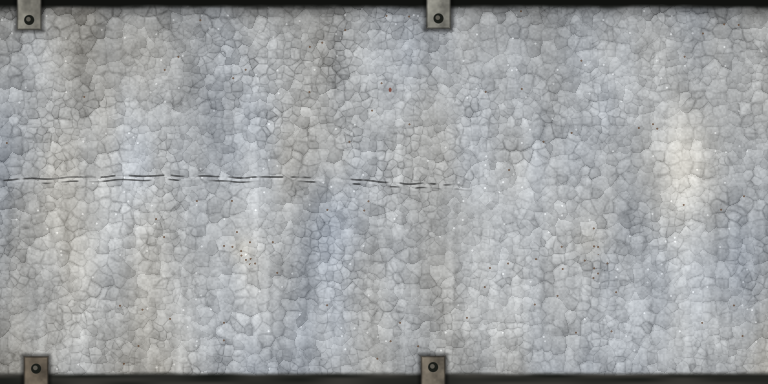
Reproduce this texture procedurally as a WebGL 2 fragment shader.

```glsl
#version 300 es
precision highp float;
// Weathered galvanised sheet: rounded zinc spangles from two weighted Voronoi
// layers, vertical wash streaks, a broken scratch, rust specks, dark sheet
// edges and four bolted clips. Units: canvas height = 1, origin lower left.
uniform vec2 u_resolution;
out vec4 outColor;

const float BASE_TONE = 0.698;
const float COARSE_SPANGLES = 31.0;   // cells per canvas height
const float FINE_SPANGLES = 45.0;
const float SPANGLE_CONTRAST = 0.15;
const float GAP_DARKNESS = 0.17;
const float GRAIN = 0.11;
const vec3 ZINC = vec3(0.992, 1.003, 1.005);
const vec3 WARM_SHIFT = vec3(0.024, 0.004, -0.030);
const vec3 RUST = vec3(0.36, 0.25, 0.17);
const vec3 EDGE_DARK = vec3(0.065, 0.070, 0.062);
const vec2 PATCH_SIZE = vec2(0.085, 0.20);

// Broad stains: x, y, brightness, warmth
const vec4 PATCHES[10] = vec4[10](
  vec4(0.33, 0.58, 0.07, -0.6), vec4(0.62, 0.42, 0.08, 0.5),
  vec4(0.86, 0.40, -0.05, -0.8), vec4(1.12, 0.62, 0.03, 0.6),
  vec4(1.31, 0.45, 0.05, 0.1), vec4(1.78, 0.53, 0.08, 0.8),
  vec4(1.52, 0.38, 0.03, 0.5), vec4(1.96, 0.30, -0.05, -0.9),
  vec4(0.10, 0.45, -0.02, 0.5), vec4(0.28, 0.80, -0.05, 0.1));

// Clips: x, inner end y, bolt y, brownness
const vec4 CLIPS[4] = vec4[4](
  vec4(0.076, 0.922, 0.948, 0.2), vec4(1.142, 0.925, 0.952, 0.1),
  vec4(0.094, 0.072, 0.040, 0.9), vec4(1.128, 0.073, 0.044, 0.7));

vec3 hash3(vec2 cell) {
  uvec3 v = uvec3(ivec3(ivec2(cell), 7)) * 1664525u + 1013904223u;
  v.x += v.y * v.z; v.y += v.z * v.x; v.z += v.x * v.y;
  v ^= v >> 16u;
  v.x += v.y * v.z; v.y += v.z * v.x; v.z += v.x * v.y;
  return vec3(v >> 8u) / float(1 << 24);
}

float noise(vec2 p) {
  vec2 i = floor(p), f = fract(p);
  f = f * f * (3.0 - 2.0 * f);
  return mix(mix(hash3(i).x, hash3(i + vec2(1, 0)).x, f.x),
             mix(hash3(i + vec2(0, 1)).x, hash3(i + vec2(1, 1)).x, f.x), f.y);
}

float fbm(vec2 p) {
  return 0.55 * noise(p) + 0.29 * noise(p * 2.1 + 17.0) + 0.16 * noise(p * 4.3 + 41.0);
}

// Relief of packed round grains: x = tone around 0, y = darkness of the gaps
vec2 spangles(vec2 p) {
  vec2 i = floor(p), f = fract(p);
  float nearest = 9.0, second = 9.0, tone = 0.0;
  for (int y = -1; y <= 1; y++)
    for (int x = -1; x <= 1; x++) {
      vec2 o = vec2(x, y);
      vec3 h = hash3(i + o);
      vec2 r = f - o - 0.1 - 0.8 * h.xy;
      float d = length(r) - 0.32 * h.z;
      if (d < nearest) {
        second = nearest;
        nearest = d;
        tone = fract(h.z * 13.7 + h.x * 5.3) - 0.5 + 0.45 * r.y - 0.2 * r.x;
      } else second = min(second, d);
    }
  return vec2(tone, 1.0 - smoothstep(0.0, 0.32, second - nearest));
}

float lineMask(float d, float halfWidth, float px) {
  return 1.0 - smoothstep(halfWidth, halfWidth + px, abs(d));
}

float boxDistance(vec2 p, vec2 halfSize) {
  vec2 q = abs(p) - halfSize;
  return length(max(q, 0.0)) + min(max(q.x, q.y), 0.0);
}

void main() {
  float px = 1.0 / u_resolution.y;
  vec2 p = gl_FragCoord.xy * px;

  // Zinc spangles, coarse and fine grains overlapping
  vec2 warp = 0.012 * vec2(noise(p * 38.0), noise(p * 38.0 + 90.0));
  vec2 coarse = spangles((p + warp) * COARSE_SPANGLES);
  vec2 fine = spangles((p - warp) * FINE_SPANGLES + 200.0);
  vec2 relief = mix(coarse, fine, mix(0.2, 0.75, smoothstep(0.35, 0.65, fbm(p * 7.0))));
  float crisp = 0.55 + 0.75 * fbm(p * 5.0 + 60.0) + 0.2 * (p.y - 0.5);
  float tone = BASE_TONE + crisp * (SPANGLE_CONTRAST * relief.x
             - GAP_DARKNESS * relief.y * noise(p * 26.0 + 8.0));

  // Stains, vertical wash streaks and fine grain
  float warmth = 2.2 * (fbm(p * vec2(5.0, 1.6) + 30.0) - 0.52);
  for (int k = 0; k < 10; k++) {
    vec2 d = (p - PATCHES[k].xy) / PATCH_SIZE;
    float w = exp(-dot(d, d));
    tone += w * PATCHES[k].z;
    warmth += w * PATCHES[k].w;
  }
  tone += 0.20 * (fbm(p * vec2(9.0, 2.2)) - 0.5) + 0.09 * (fbm(p * 14.0 + 5.0) - 0.5);
  tone += 0.07 * (noise(p * vec2(75.0, 5.0)) - 0.5) * smoothstep(0.9, 0.3, p.y);
  tone += GRAIN * (0.6 * noise(p * 210.0) + 0.4 * noise(p * 105.0) - 0.5);
  tone -= 0.09 * smoothstep(0.80, 1.0, p.y) + 0.07 * smoothstep(0.16, 0.0, p.y);
  tone -= 0.05 * smoothstep(0.12, 0.0, p.x);
  vec3 color = tone * ZINC + warmth * WARM_SHIFT;

  // Broken double scratch with a pale burr between
  float s = p.y - (0.527 + 0.04 * p.x - 0.045 * p.x * p.x) - 0.007 * (noise(p.xx * 16.0) - 0.5);
  float reach = 1.0 - smoothstep(1.12, 1.25, p.x);
  float upper = lineMask(s - 0.005, 0.0010, px) * smoothstep(0.30, 0.65, noise(p * vec2(55.0, 9.0)));
  float lower = lineMask(s + 0.006, 0.0008, px) * smoothstep(0.35, 0.70, noise(p * vec2(42.0, 9.0) + 70.0));
  color *= 1.0 - 0.48 * reach * max(upper, lower);
  color += 0.07 * reach * lineMask(s, 0.002, px) * noise(p * 60.0);

  // Scattered pits, dense rust specks in two spots and one red chip
  vec2 cell = floor(p * 85.0);
  vec3 h = hash3(cell + 500.0);
  float speck = 1.0 - smoothstep(0.10, 0.34, length(fract(p * 85.0) - 0.3 - 0.4 * h.xy));
  float rusty = exp(-900.0 * dot(p - vec2(0.625, 0.35), p - vec2(0.625, 0.35)))
              + 0.6 * exp(-500.0 * dot(p - vec2(1.54, 0.37), p - vec2(1.54, 0.37)));
  color += 0.6 * rusty * WARM_SHIFT;
  color = mix(color, RUST, 0.65 * speck * step(h.z, 0.006 + 0.4 * rusty));
  color += 0.15 * speck * step(0.985, h.z);
  float chip = length((p - vec2(1.016, 0.766)) * vec2(1.5, 1.0));
  color = mix(color, vec3(0.48, 0.24, 0.19), 0.8 * (1.0 - smoothstep(0.003, 0.008, chip)));

  // Grimy top lip and folded bottom edge
  float ragged = 0.010 * (fbm(p * vec2(12.0, 40.0)) - 0.5);
  color *= 1.0 - 0.30 * smoothstep(0.945, 0.985, p.y + 2.0 * ragged);
  color = mix(color, EDGE_DARK, smoothstep(0.973, 0.990, p.y + ragged));
  vec3 fold = mix(EDGE_DARK * 1.5, vec3(0.23, 0.225, 0.21), noise(p * vec2(9.0, 90.0)));
  color = mix(color, fold, smoothstep(0.034, 0.019, p.y + 0.5 * ragged));

  // Bolted clips with soft shadow, worn face and dark rim
  for (int k = 0; k < 4; k++) {
    vec4 c = CLIPS[k];
    float outer = c.y > 0.5 ? 1.02 : -0.02;
    vec2 q = p - vec2(c.x, 0.5 * (c.y + outer));
    float d = boxDistance(q, vec2(0.032, 0.5 * abs(outer - c.y)));
    color *= 1.0 - 0.45 * (1.0 - smoothstep(0.0, 0.014, d));
    vec3 face = mix(vec3(0.53, 0.53, 0.50), vec3(0.40, 0.36, 0.31), c.w);
    face *= 0.72 + 0.5 * fbm(p * 45.0) - 3.0 * q.x;
    face *= 0.5 + 0.5 * smoothstep(0.0, 0.006, -d);
    float bolt = length(p - c.xz);
    face = mix(face, EDGE_DARK * 1.6, 1.0 - smoothstep(0.011, 0.015, bolt));
    face = mix(face, vec3(0.36, 0.35, 0.32), 1.0 - smoothstep(0.004, 0.008, length(p - c.xz - vec2(-0.002, 0.002))));
    color = mix(color, face, 1.0 - smoothstep(-px, px, d));
  }
  outColor = vec4(clamp(color, 0.0, 1.0), 1.0);
}
```
